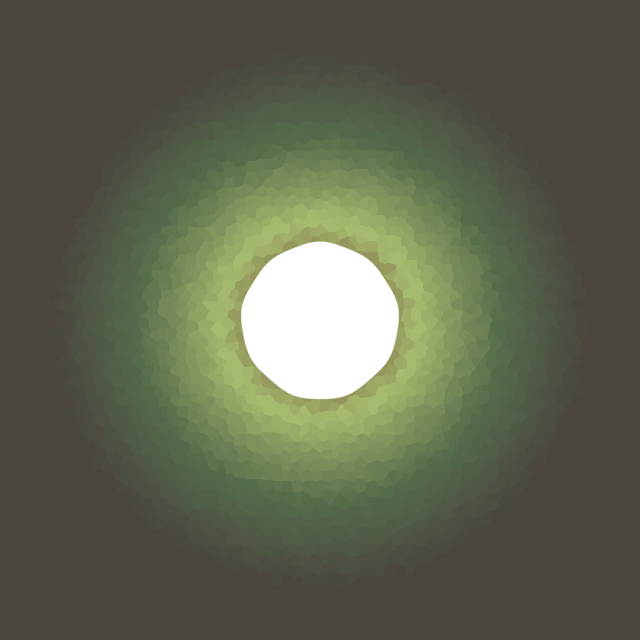
Give the GLSL for this background, as a WebGL 2 fragment shader.

```glsl
#version 300 es
precision highp float;

uniform vec2 u_resolution;
out vec4 fragColor;

vec2 hash2(vec2 p) {
  p = vec2(dot(p, vec2(127.1, 311.7)), dot(p, vec2(269.5, 183.3)));
  return fract(sin(p) * 43758.55);
}

// Radial ramp: olive rim, lime ring, forest green, warm grey
vec3 glowColor(float r) {
  vec3 color = mix(vec3(0.58, 0.59, 0.36), vec3(0.65, 0.735, 0.435), smoothstep(0.12, 0.153, r));
  color = mix(color, vec3(0.53, 0.595, 0.372), clamp((r - 0.155) / 0.05, 0.0, 1.0));
  color = mix(color, vec3(0.335, 0.425, 0.295), clamp((r - 0.205) / 0.08, 0.0, 1.0));
  return mix(color, vec3(0.29, 0.27, 0.247), clamp((r - 0.285) / 0.135, 0.0, 1.0));
}

// Voronoi facets, each filled with the ramp at its site; sharp weights smooth the seams
vec3 facets(vec2 p) {
  const float density = 68.0;
  vec2 cell = floor(p * density);
  vec3 sum = vec3(0.0);
  float total = 0.0;
  for (int y = -1; y <= 1; y++) {
    for (int x = -1; x <= 1; x++) {
      vec2 id = cell + vec2(x, y);
      vec2 site = id + 0.08 + 0.84 * hash2(id);
      float weight = exp(-60.0 * distance(p * density, site));
      float jitter = (hash2(id + 37.0).x - 0.5) * 0.014;
      sum += weight * glowColor(length(site / density) + jitter);
      total += weight;
    }
  }
  return sum / total;
}

// Uneven rim of the central disc
float discRadius(float angle) {
  return 0.1221 + 0.001 * cos(4.0 * angle) - 0.0016 * sin(angle) + 0.0011 * sin(9.0 * angle);
}

void main() {
  float side = min(u_resolution.x, u_resolution.y);
  vec2 p = (gl_FragCoord.xy - 0.5 * u_resolution) / side;
  float edge = length(p) - discRadius(atan(p.y, p.x));
  float disc = 1.0 - smoothstep(-0.75 / side, 0.75 / side, edge);
  fragColor = vec4(mix(facets(p), vec3(1.0), disc), 1.0);
}
```
